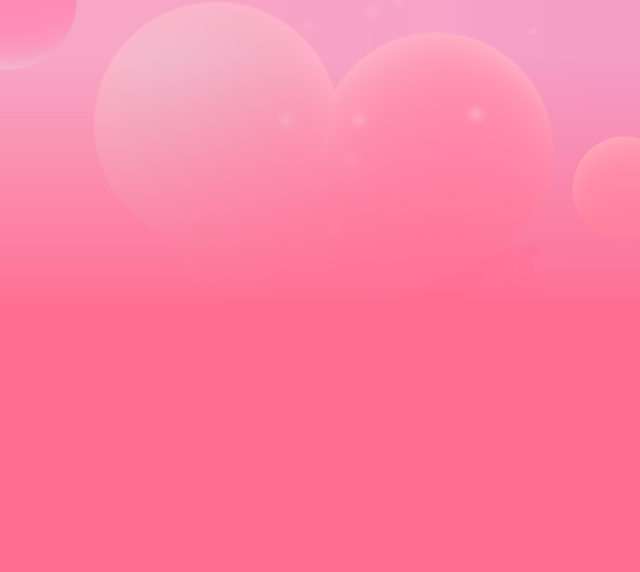
This background is drawn by a Shadertoy shader. Its source:

```glsl
const vec3 BASE = vec3(1.0, 0.43, 0.57);
const vec3 BLUSH = vec3(1.0, 0.71, 0.79);

// Coverage of a shape from its signed distance
float cover(float d, float softness) {
    return smoothstep(softness, -softness, d);
}

float circle(vec2 p, vec2 center, float radius) {
    return length(p - center) - radius;
}

float box(vec2 p, float halfSize) {
    vec2 q = abs(p) - halfSize;
    return length(max(q, 0.0)) + min(max(q.x, q.y), 0.0);
}

vec2 rotate(vec2 p, float angle) {
    float c = cos(angle), s = sin(angle);
    return vec2(c * p.x + s * p.y, c * p.y - s * p.x);
}

// Two round lobes above a body bounded by two wide arcs
float heart(vec2 p) {
    vec2 leftLobe = vec2(0.378, 0.783);
    float lobes = min(circle(p, leftLobe, 0.2137),
                      circle(p, vec2(0.762, 0.738), 0.205));
    float arcs = max(circle(p, vec2(0.549, 0.760), 0.384),
                     circle(p, vec2(0.618, 0.724), 0.349));
    float belowLobes = dot(p - leftLobe, vec2(0.116, 0.993));
    return min(lobes, max(arcs, belowLobes));
}

// Three soft lights spaced along a curve
float sparkles(vec2 p, vec2 start, vec2 stride, vec2 bend, float radius) {
    float glow = 0.0;
    for (int i = 0; i < 3; i++) {
        float k = float(i);
        vec2 q = (p - start - stride * k - bend * k * k) / radius;
        glow += exp(-dot(q, q)) * (0.7 + 0.15 * k);
    }
    return glow;
}

vec3 backdrop(vec2 p) {
    vec3 sky = mix(vec3(0.972, 0.65, 0.775), vec3(0.96, 0.615, 0.775),
                   smoothstep(0.2, 1.1, p.x));
    float band = exp(-pow((p.x - 0.77) / 0.07, 2.0));
    return sky + 0.015 * band;
}

vec3 heartColor(vec2 p, float d) {
    float across = smoothstep(0.12, 0.85, p.x + 0.35 * (0.8 - p.y));
    vec3 inner = mix(vec3(0.935, 0.735, 0.81), vec3(1.0, 0.565, 0.69), across);
    float rim = exp(min(d, 0.0) / 0.042) * smoothstep(0.5, 0.9, p.y);
    return mix(inner, BLUSH, 0.85 * rim);
}

vec3 addOrb(vec3 color, vec2 p, vec2 center, float radius, vec3 fill, vec3 edge, vec2 lightDir) {
    float d = circle(p, center, radius);
    float facing = smoothstep(-0.6, 1.0, dot(p - center, lightDir) / radius);
    float rim = exp(min(d, 0.0) / (0.3 * radius)) * facing;
    return mix(color, mix(fill, edge, rim), cover(d, 0.002));
}

// Faint sloping fold with a small tilted tag at its peak
vec3 addFold(vec3 color, vec2 p) {
    vec2 q = p - vec2(0.913, 0.576);
    float slope = max(dot(q, vec2(-0.402, 0.916)), dot(q, vec2(0.917, 0.398)));
    color = mix(color, BASE, 0.4 * cover(slope, 0.004));

    vec2 t = rotate(p - vec2(0.911, 0.532), -0.5);
    float tag = box(t, 0.024);
    float outline = cover(abs(tag) - 0.001, 0.003);
    float ring = cover(abs(length(t) - 0.012) - 0.002, 0.003);
    float corner = cover(box(rotate(p - vec2(0.932, 0.562), 0.5), 0.010), 0.006);
    color = mix(color, vec3(1.0, 0.53, 0.65), 0.25 * outline + 0.15 * ring);
    return mix(color, vec3(0.98, 0.42, 0.56), 0.4 * corner);
}

void mainImage(out vec4 fragColor, in vec2 fragCoord) {
    vec2 p = fragCoord / iResolution.y;
    vec3 color = backdrop(p);

    // Corner and side orbs
    color = addOrb(color, p, vec2(0.012, 1.0), 0.122, vec3(1.0, 0.54, 0.71),
                   vec3(0.95, 0.73, 0.82), vec2(-0.5, -0.87));
    color = addOrb(color, p, vec2(1.093, 0.670), 0.0916, vec3(1.0, 0.63, 0.72),
                   vec3(1.0, 0.76, 0.80), vec2(-0.6, 0.8));

    // Large heart
    float d = heart(p);
    color = mix(color, heartColor(p, d), cover(d, 0.0025));

    // Scattered lights
    float glow = sparkles(p, vec2(0.500, 0.789), vec2(0.090, -0.003), vec2(0.038, 0.0044), 0.012);
    glow += 0.5 * sparkles(p, vec2(0.651, 0.980), vec2(-0.035, -0.331), vec2(0.0, 0.070), 0.012);
    glow += 0.4 * sparkles(p, vec2(0.541, 0.955), vec2(0.112, 0.089), vec2(0.042, -0.047), 0.008);
    color = mix(color, vec3(1.0, 0.85, 0.90), min(0.45 * glow, 1.0));

    // Fade into the flat lower half
    float fade = clamp((0.898 - p.y) / 0.458, 0.0, 1.0);
    color = mix(color, BASE, fade);
    color = addFold(color, p);
    color = mix(color, BASE, smoothstep(0.51, 0.45, p.y));

    fragColor = vec4(color, 1.0);
}
```
